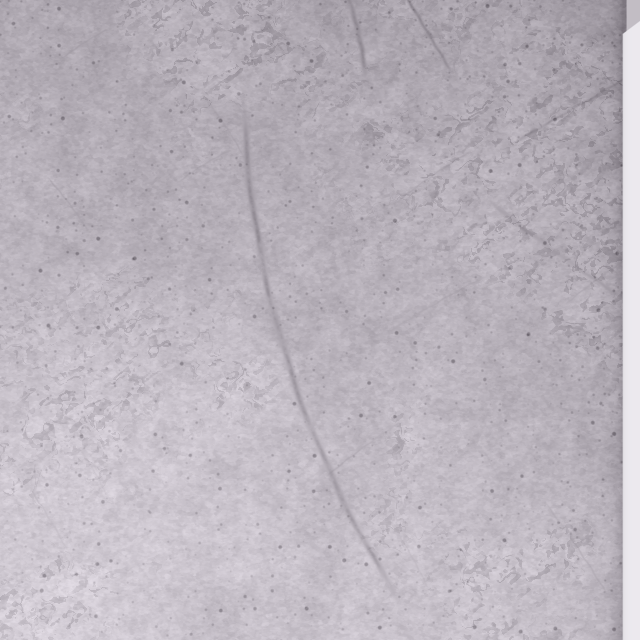
Write a Shadertoy shader that draws this texture.

```glsl
// Worn pale lilac-grey concrete with a long curved crack, scratches and pores,
// beside a white panel. Smoothed cellular noise at several scales gives clouds,
// mottling and grain; bent line distances give the crack and scratches.

const vec3 LILAC_TINT = vec3(0.024, 0.0, 0.034);
const vec3 PANEL_WHITE = vec3(0.925, 0.915, 0.935);
const float PANEL_X = 0.973;

vec2 hash2(vec2 p) {
    vec3 q = fract(p.xyx * vec3(0.1031, 0.1030, 0.0973));
    q += dot(q, q.yzx + 33.33);
    return fract((q.xx + q.yz) * q.zy);
}

// Cell values blended by their distance to jittered centres, 0 to 1
float cellNoise(vec2 p) {
    vec2 cell = floor(p);
    float total = 0.0, weights = 0.0;
    for (int y = -1; y <= 1; y++) {
        for (int x = -1; x <= 1; x++) {
            vec2 id = cell + vec2(x, y);
            vec2 toCentre = id + hash2(id) - p;
            float weight = exp(-8.0 * dot(toCentre, toCentre));
            total += weight * hash2(id + 71.7).x;
            weights += weight;
        }
    }
    return total / weights;
}

// Octaves of cellular noise, centred on zero
float layeredNoise(vec2 p, int octaves) {
    float sum = 0.0, amplitude = 1.0;
    for (int i = 0; i < octaves; i++) {
        sum += amplitude * (cellNoise(p) - 0.5);
        p = mat2(1.6, 1.2, -1.2, 1.6) * p + 17.3;
        amplitude *= 0.65;
    }
    return sum;
}

// Soft line from a to b, bowed sideways by bend and fading at both ends
float scratch(vec2 p, vec2 a, vec2 b, float bend, float width) {
    float len = length(b - a);
    vec2 dir = (b - a) / len;
    float t = dot(p - a, dir) / len;
    float side = dot(p - a, vec2(-dir.y, dir.x)) - 4.0 * bend * t * (1.0 - t);
    side += 0.0012 * sin(t * 31.0 + a.x * 40.0) * min(len * 3.0, 1.0);
    float ends = smoothstep(0.0, 0.12, t) * (1.0 - smoothstep(0.85, 1.0, t));
    return ends * exp(-side * side / (width * width));
}

// Fine hairline scratches, mostly steep, some rising to the right
float scatteredScratches(vec2 p) {
    float sum = 0.0;
    for (int i = 0; i < 16; i++) {
        vec2 seed = vec2(float(i) * 3.7, 9.0);
        vec2 start = hash2(seed);
        vec2 shape = hash2(seed + 40.0);
        float angle = (i % 3 == 0 ? 0.55 : -0.98) + 0.3 * (shape.x - 0.5);
        vec2 end = start + mix(0.05, 0.2, shape.y) * vec2(cos(angle), sin(angle));
        sum += mix(0.25, 0.8, shape.x) * scratch(p, start, end, 0.003, 0.0016);
    }
    return sum;
}

// Small round pits, one in some of the grid cells
float pores(vec2 p, float cells, float share, float radius, float soft) {
    vec2 id = floor(p * cells);
    vec2 random = hash2(id + cells);
    vec2 centre = (id + 0.2 + 0.6 * hash2(id + 23.0)) / cells;
    float size = radius * mix(0.5, 1.0, random.y);
    float disc = 1.0 - smoothstep(size - soft, size + soft, length(p - centre));
    return disc * step(random.x, share) * mix(0.4, 1.0, random.y);
}

// Broad light: bright lower left, dim top and a shadow beside the panel
float broadLight(vec2 p) {
    vec2 glow = (p - vec2(0.27, 0.26)) / vec2(0.3, 0.24);
    float light = 0.782 - 0.105 * p.y - 0.035 * p.x;
    light += 0.035 * exp(-dot(glow, glow));
    float gap = max(PANEL_X - p.x, 0.0);
    return light - 0.055 * exp(-gap / 0.06) - 0.10 * exp(-gap / 0.008);
}

float concrete(vec2 p, float pixel) {
    float clouds = layeredNoise(p * 5.0, 3);
    float mottle = layeredNoise(p * 32.0 + 5.0, 3);
    float grain = layeredNoise(p * vec2(130.0, 190.0), 2);
    float light = broadLight(p) + 0.042 * clouds + 0.036 * mottle + 0.05 * grain;

    // Dark flecks gathered in worn patches
    float worn = smoothstep(-0.25, 0.5, clouds + 0.5 * (p.y - 0.45));
    float fleck = cellNoise(p * vec2(95.0, 120.0) + 3.0 * mottle);
    light -= 0.085 * worn * smoothstep(0.6, 0.88, fleck);

    // Crack and stronger marks, broken up by the noise
    float broken = clamp(0.7 + 0.7 * mottle + 0.6 * grain, 0.1, 1.2);
    float crack = scratch(p, vec2(0.38, 0.86), vec2(0.645, 0.03), -0.063, 0.0045);
    float marks = scratch(p, vec2(0.535, 1.03), vec2(0.572, 0.87), 0.006, 0.004);
    marks += scratch(p, vec2(0.62, 1.03), vec2(0.71, 0.88), 0.0, 0.0028);
    marks += scratch(p, vec2(0.80, 0.775), vec2(0.99, 0.885), 0.0, 0.0022);
    marks += scratch(p, vec2(0.76, 0.69), vec2(0.98, 0.53), -0.004, 0.0035) * 0.6;
    light -= broken * (0.15 * crack + 0.13 * marks + 0.08 * scatteredScratches(p));

    float soft = max(pixel, 0.0009);
    light -= 0.2 * pores(p, 36.0, 0.16, 0.0030, soft);
    return light - 0.13 * pores(p + 0.37, 75.0, 0.2, 0.0019, soft);
}

void mainImage(out vec4 fragColor, in vec2 fragCoord) {
    vec2 p = fragCoord / iResolution.xy;
    float pixel = 1.0 / iResolution.y;
    vec3 color = vec3(concrete(p, pixel)) + LILAC_TINT;

    // White panel with a slanted top and a faintly shaded edge
    float edge = max(PANEL_X - p.x, p.y - 0.947 - 0.75 * (p.x - PANEL_X));
    float panel = 1.0 - smoothstep(-pixel, pixel, edge);
    vec3 panelColor = PANEL_WHITE - 0.05 * exp(-max(p.x - PANEL_X, 0.0) / 0.004);
    float strip = smoothstep(-pixel, pixel, p.x - PANEL_X - 0.006);
    color = mix(color, vec3(0.76, 0.74, 0.77), strip);
    fragColor = vec4(mix(color, panelColor, panel), 1.0);
}
```
